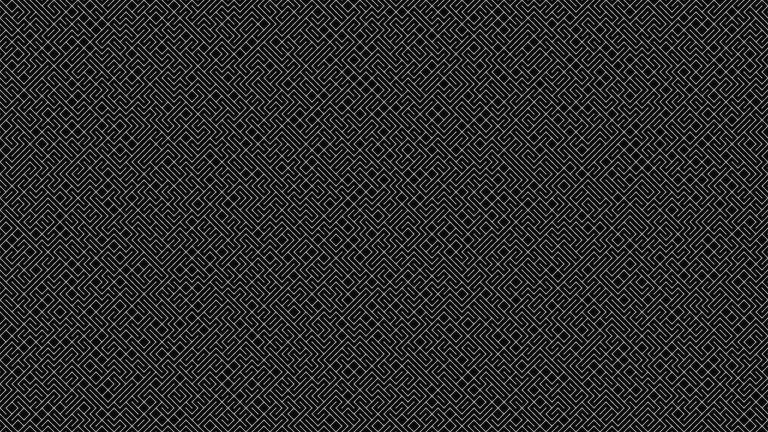
Give the GLSL for this pattern, as a Shadertoy shader.

```glsl
// A fine maze of pale diagonal strokes on near-black: each square cell
// holds one of its two diagonals, picked by a hash. Strokes are capped
// segments, antialiased by pixel footprint with a soft fringe at the joints.

// Random value in 0..1 for a cell
float cellHash(vec2 cell) {
    uvec2 q = uvec2(ivec2(cell) + 4096) * uvec2(1597u, 3812u + 201u);
    uint n = (q.x ^ (q.y << 7)) * 747796u + 28913u;
    n = (n ^ (n >> 15)) * 2246822u + q.y;
    n = (n ^ (n >> 13)) * 3266489u;
    n ^= n >> 16;
    return float(n & 65535u) / 65536.0;
}

// x: distance to the stroke, y: 0 at its middle and 1 at its ends
vec2 strokeField(vec2 fromCenter, float slope) {
    vec2 halfStroke = vec2(0.5, 0.5 * slope);
    float along = clamp(dot(fromCenter, halfStroke) / 0.5, -1.0, 1.0);
    return vec2(length(fromCenter - along * halfStroke), abs(along));
}

// Share of a pixel covered by a thin stroke
float strokeCoverage(float dist, float pixel) {
    float halfWidth = 0.053;
    float outer = clamp((halfWidth - dist) / pixel + 0.5, 0.0, 1.0);
    float inner = clamp((-halfWidth - dist) / pixel + 0.5, 0.0, 1.0);
    return outer - inner;
}

void mainImage(out vec4 fragColor, in vec2 fragCoord) {
    // 128 cells across the canvas
    float pixel = 128.0 / iResolution.x;
    vec2 p = fragCoord * pixel;
    vec2 home = floor(p);

    // Strongest stroke and fringe among this cell and its neighbours
    float core = 0.0;
    float fringe = 0.0;
    for (int j = -1; j <= 1; j++) {
        for (int i = -1; i <= 1; i++) {
            vec2 cell = home + vec2(i, j);
            float slope = cellHash(cell) < 0.5 ? -1.0 : 1.0;
            vec2 stroke = strokeField(p - cell - 0.5, slope);
            core = max(core, strokeCoverage(stroke.x, pixel));
            float halo = 1.0 - smoothstep(0.8, 1.3, stroke.x / pixel);
            fringe = max(fringe, 0.22 * stroke.y * halo);
        }
    }

    // Merge stroke and fringe, slightly brighter where they overlap
    float ink = max(core, fringe) + 0.15 * min(core, fringe);
    vec3 ground = vec3(0.04);
    vec3 line = vec3(0.87);
    fragColor = vec4(mix(ground, line, min(ink, 1.0)), 1.0);
}
```
